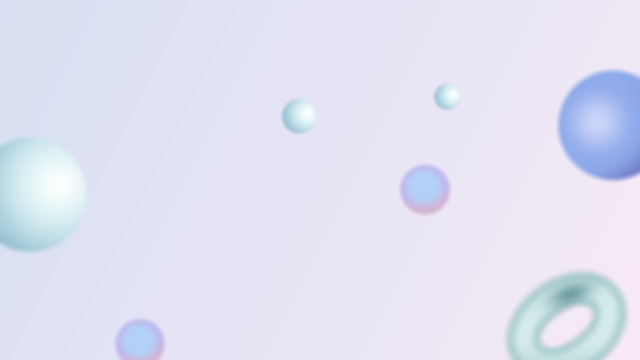
Give the GLSL for this background, as a WebGL 1 fragment shader.

```glsl
precision highp float;

uniform vec2 u_resolution;

// Soft coverage: 1 inside a signed distance, 0 outside
float softMask(float dist, float blur) {
  return 1.0 - smoothstep(-blur, blur, dist);
}

vec3 backdrop(vec2 p, float aspect) {
  float t = (2.0 * p.x + 1.0 - p.y) / (2.0 * aspect + 1.0);
  vec3 color = mix(vec3(0.845, 0.878, 0.95), vec3(0.898, 0.894, 0.957), smoothstep(0.0, 0.5, t));
  color = mix(color, vec3(0.94, 0.91, 0.96), smoothstep(0.4, 0.85, t));
  return mix(color, vec3(0.97, 0.914, 0.965), smoothstep(0.8, 0.96, t));
}

// Pale aqua ball lit from the right
vec3 pearl(vec3 color, vec2 p, vec2 center, float radius, float blur) {
  vec2 q = (p - center) / radius;
  float fade = length(q - vec2(0.5, 0.18));
  vec3 shade = mix(vec3(0.985, 1.0, 0.995), vec3(0.84, 0.93, 0.945), smoothstep(0.0, 0.8, fade));
  shade = mix(shade, vec3(0.62, 0.78, 0.85), smoothstep(0.55, 1.45, fade));
  shade = mix(shade, vec3(0.57, 0.72, 0.76), 0.6 * smoothstep(0.75, 1.0, length(q)) * smoothstep(0.2, 1.0, -q.x - 0.4 * q.y));
  return mix(color, shade, softMask((length(q) - 1.0) * radius, blur));
}

// Blue bubble with a lilac rim and a pink underside
vec3 bubble(vec3 color, vec2 p, vec2 center, float radius) {
  vec2 q = (p - center) / radius;
  float rim = smoothstep(0.4, 1.0, length(q - vec2(-0.05, 0.12)));
  vec3 rimColor = mix(vec3(0.83, 0.71, 0.83), vec3(0.75, 0.71, 0.93), smoothstep(-0.9, 0.2, q.y - 0.3 * q.x));
  vec3 shade = mix(vec3(0.70, 0.82, 0.965), rimColor, rim);
  return mix(color, shade, softMask((length(q) - 1.0) * radius, 0.010));
}

// Deep blue ball with a lavender glow left of its middle
vec3 blueBall(vec3 color, vec2 p, vec2 center, float radius) {
  vec2 q = (p - center) / radius;
  float fade = length(q - vec2(-0.28, 0.06));
  vec3 shade = mix(vec3(0.80, 0.83, 0.975), vec3(0.56, 0.67, 0.92), smoothstep(0.0, 0.75, fade));
  shade = mix(shade, vec3(0.42, 0.46, 0.76), smoothstep(0.65, 1.35, fade) * smoothstep(-0.3, 0.9, q.x - 0.6 * q.y));
  return mix(color, shade, softMask((length(q) - 1.0) * radius, 0.012));
}

// Tilted ring, shaded across its tube
vec3 ring(vec3 color, vec2 p, vec2 center) {
  vec2 offset = p - center;
  vec2 q = mat2(0.82, -0.57, 0.57, 0.82) * offset;
  vec2 axes = vec2(0.130, 0.087);
  float f = length(q / axes);
  float dist = f * (f - 1.0) / max(length(q / (axes * axes)), 0.001);
  float across = abs(dist) / 0.046;
  vec3 shade = mix(vec3(0.83, 0.92, 0.915), vec3(0.62, 0.77, 0.78), smoothstep(0.15, 1.1, across));
  // Shadows on the upper inner wall and the lower side
  vec2 s = mat2(0.94, -0.34, 0.34, 0.94) * (offset - vec2(0.010, 0.090));
  shade = mix(shade, vec3(0.40, 0.59, 0.62), 0.9 * exp(-dot(s / vec2(0.062, 0.030), s / vec2(0.062, 0.030))));
  shade = mix(shade, vec3(0.60, 0.77, 0.77), 0.5 * smoothstep(0.04, 0.13, -offset.y));
  return mix(color, shade, softMask(abs(dist) - 0.046, 0.017));
}

void main() {
  vec2 p = gl_FragCoord.xy / u_resolution.y;
  float aspect = u_resolution.x / u_resolution.y;
  vec3 color = backdrop(p, aspect);

  color = pearl(color, p, vec2(0.083, 0.459), 0.158, 0.012);
  color = pearl(color, p, vec2(0.831, 0.677), 0.047, 0.009);
  color = pearl(color, p, vec2(1.242, 0.731), 0.035, 0.009);
  color = bubble(color, p, vec2(1.181, 0.473), 0.069);
  color = bubble(color, p, vec2(0.389, 0.045), 0.068);
  color = blueBall(color, p, vec2(1.703, 0.652), 0.152);
  color = ring(color, p, vec2(1.574, 0.093));

  gl_FragColor = vec4(color, 1.0);
}
```
